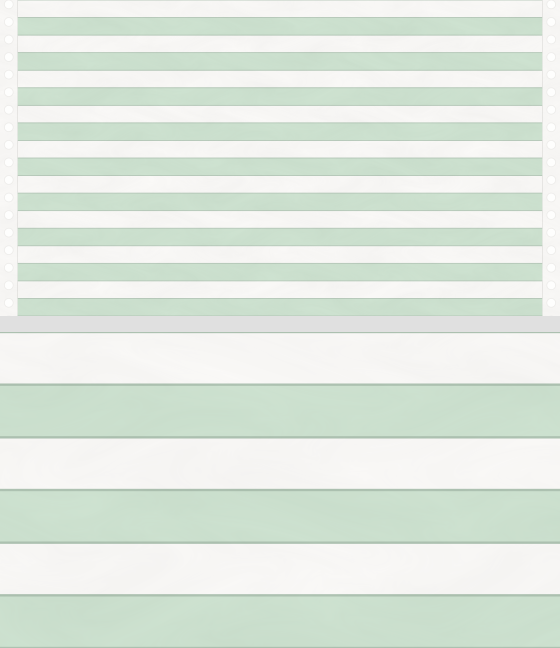
Top: the whole. Bottom: its middle third, enlarged.
Reproduce this pattern procedurally as a WebGL 1 fragment shader.

```glsl
precision highp float;
// Green-banded continuous form paper with sprocket holes and faint paper mottling.

uniform vec2 u_resolution;

#define BANDS 18.0
#define MARGIN 1.0
#define HOLE_RADIUS 0.25
#define HOLE_CENTER vec2(0.5, 0.75)
#define RULE_WIDTH 0.045
#define MOTTLE 0.011
#define PAPER vec3(0.968, 0.964, 0.957)
#define GREEN vec3(0.796, 0.876, 0.806)
#define RULE_COLOR vec3(0.675, 0.755, 0.690)
#define TEAR_COLOR vec3(0.885, 0.880, 0.870)
#define HOLE_COLOR vec3(0.995, 0.995, 0.992)
#define HOLE_RIM vec3(0.915, 0.910, 0.900)

// Pixel coverage of a line of the given width at signed distance d
float lineCoverage(float d, float width, float pixel) {
  float low = max(d - 0.5 * pixel, -0.5 * width);
  float high = min(d + 0.5 * pixel, 0.5 * width);
  return clamp((high - low) / pixel, 0.0, 1.0);
}

// Pixel coverage of the region where d is negative
float fillCoverage(float d, float pixel) {
  return clamp(0.5 - d / pixel, 0.0, 1.0);
}

// Layered, rotated and warped sines: soft clouds down to fine fibres
float paperMottle(vec2 p) {
  mat2 turn = mat2(0.82, 0.57, -0.57, 0.82);
  vec2 q = p * vec2(0.75, 1.7) + vec2(0.25, 0.0) * p.y;
  float sum = 0.0;
  float amplitude = 0.5;
  for (int i = 0; i < 6; i++) {
    q += 0.7 * sin(q.yx * 1.3 + float(i) * 2.1);
    sum += amplitude * sin(q.x) * sin(q.y + 1.7);
    q = turn * q * 1.9 + 3.7;
    amplitude *= 0.68;
  }
  return sum;
}

void main() {
  // One unit is the height of one band
  float pixel = BANDS / u_resolution.y;
  vec2 p = gl_FragCoord.xy * pixel;
  float width = u_resolution.x * pixel;
  float edge = min(p.x, width - p.x);
  float inside = fillCoverage(MARGIN - edge, pixel);

  // Alternating bands, green at the bottom
  float bandEdge = abs(fract(p.y) - 0.5) - 0.5;
  float isGreen = 1.0 - mod(floor(p.y), 2.0);
  float bandFill = fillCoverage(bandEdge, pixel);
  float green = mix(1.0 - isGreen, isGreen, bandFill);
  vec3 color = mix(PAPER, GREEN, green * inside);

  // Band rules and the tear lines beside the margins
  float rule = lineCoverage(bandEdge, RULE_WIDTH, pixel);
  color = mix(color, RULE_COLOR, rule * inside);
  float tear = lineCoverage(edge - MARGIN, RULE_WIDTH, pixel);
  color = mix(color, TEAR_COLOR, tear * (1.0 - 0.5 * green));

  // Paper wear
  color += MOTTLE * paperMottle(p);

  // Sprocket holes with a thin rim
  float hole = length(vec2(edge, fract(p.y - HOLE_CENTER.y + 0.5) - 0.5)
                      - vec2(HOLE_CENTER.x, 0.0)) - HOLE_RADIUS;
  color = mix(color, HOLE_COLOR, fillCoverage(hole, pixel));
  color = mix(color, HOLE_RIM, 0.8 * lineCoverage(hole, RULE_WIDTH, pixel));

  gl_FragColor = vec4(color, 1.0);
}
```
